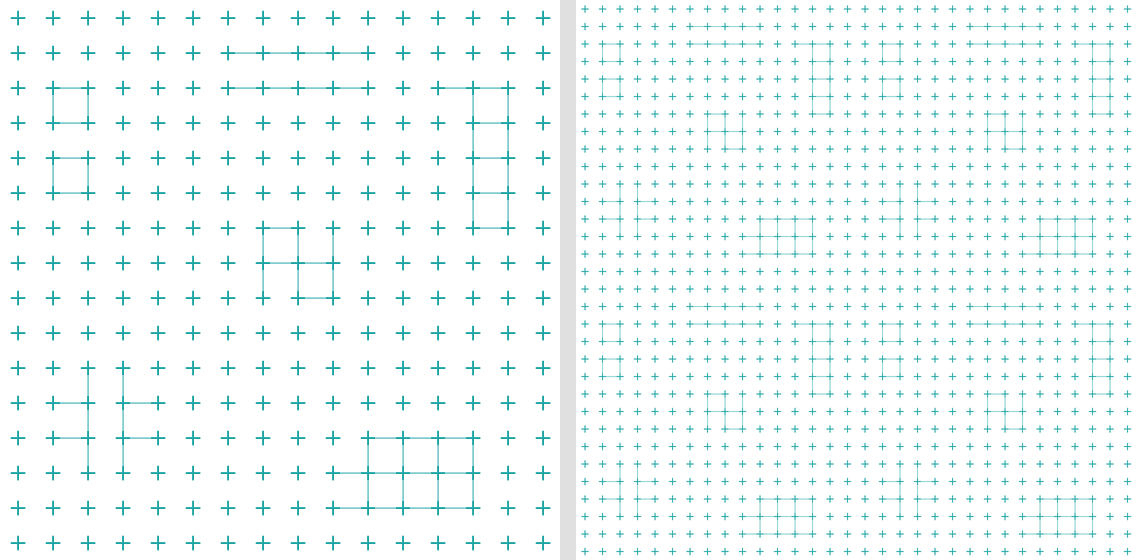
Left: one tile. Right: repeated 2 by 2.
This pattern is drawn by a WebGL 2 fragment shader. Its source:

```glsl
#version 300 es
precision highp float;
// A 16 by 16 lattice of small teal plus signs on white. Some are joined by
// thin lines into squares, ladders and grids. Each set of parallel lines is
// one distance function that snaps to the nearest line of the set.

uniform vec2 u_resolution;
out vec4 fragColor;

// Distance to a segment that runs from the origin along span
float segment(vec2 p, vec2 span) {
    return length(p - span * clamp(dot(p, span) / dot(span, span), 0.0, 1.0));
}

// Distance to count equal segments, each shifted by one unit step
float rails(vec2 p, vec2 start, vec2 span, vec2 unitStep, float count) {
    p -= start;
    float nearest = clamp(round(dot(p, unitStep)), 0.0, count - 1.0);
    return segment(p - unitStep * nearest, span);
}

// Horizontal lines stacked upwards
float rows(vec2 p, vec2 start, float len, float count) {
    return rails(p, start, vec2(len, 0.0), vec2(0.0, 1.0), count);
}

// Vertical lines placed side by side
float columns(vec2 p, vec2 start, float len, float count) {
    return rails(p, start, vec2(0.0, len), vec2(1.0, 0.0), count);
}

// Distance to the thin lines that join lattice points
float connectors(vec2 p) {
    // Two squares
    float d = rows(p, vec2(1, 10), 1.0, 4.0);
    d = min(d, columns(p, vec2(1, 10), 1.0, 2.0));
    d = min(d, columns(p, vec2(1, 12), 1.0, 2.0));
    // Pair of long lines
    d = min(d, rows(p, vec2(6, 13), 4.0, 2.0));
    // Ladder with a spur at its top
    d = min(d, columns(p, vec2(13, 9), 4.0, 2.0));
    d = min(d, rows(p, vec2(13, 9), 1.0, 5.0));
    d = min(d, rows(p, vec2(12, 13), 1.0, 1.0));
    // Central staggered figure
    d = min(d, columns(p, vec2(7, 7), 2.0, 3.0));
    d = min(d, rows(p, vec2(7, 8), 1.0, 2.0));
    d = min(d, rows(p, vec2(8, 7), 1.0, 2.0));
    // Two posts with outward arms
    d = min(d, columns(p, vec2(2, 2), 3.0, 2.0));
    d = min(d, rows(p, vec2(1, 3), 1.0, 2.0));
    d = min(d, rows(p, vec2(3, 3), 1.0, 2.0));
    // Wide grid with open ends on its left
    d = min(d, columns(p, vec2(10, 1), 2.0, 4.0));
    d = min(d, rows(p, vec2(9, 1), 4.0, 2.0));
    return min(d, rows(p, vec2(10, 3), 3.0, 1.0));
}

void main() {
    // Lattice points lie at whole numbers
    vec2 p = gl_FragCoord.xy / u_resolution * 16.0 - vec2(0.516, 0.484);
    float pixel = 16.0 / min(u_resolution.x, u_resolution.y);

    // Plus sign with rounded ends, folded into one quadrant
    vec2 q = abs(p - round(p));
    float plusSign = min(segment(q, vec2(0.187, 0.0)), segment(q, vec2(0.0, 0.187))) - 0.024;
    float thinLine = connectors(p) - 0.0125;

    float ink = clamp(0.5 - min(plusSign, thinLine) / pixel, 0.0, 1.0);
    vec3 paper = vec3(1.0);
    vec3 teal = vec3(0.0, 0.6, 0.6);
    fragColor = vec4(mix(paper, teal, ink), 1.0);
}
```
